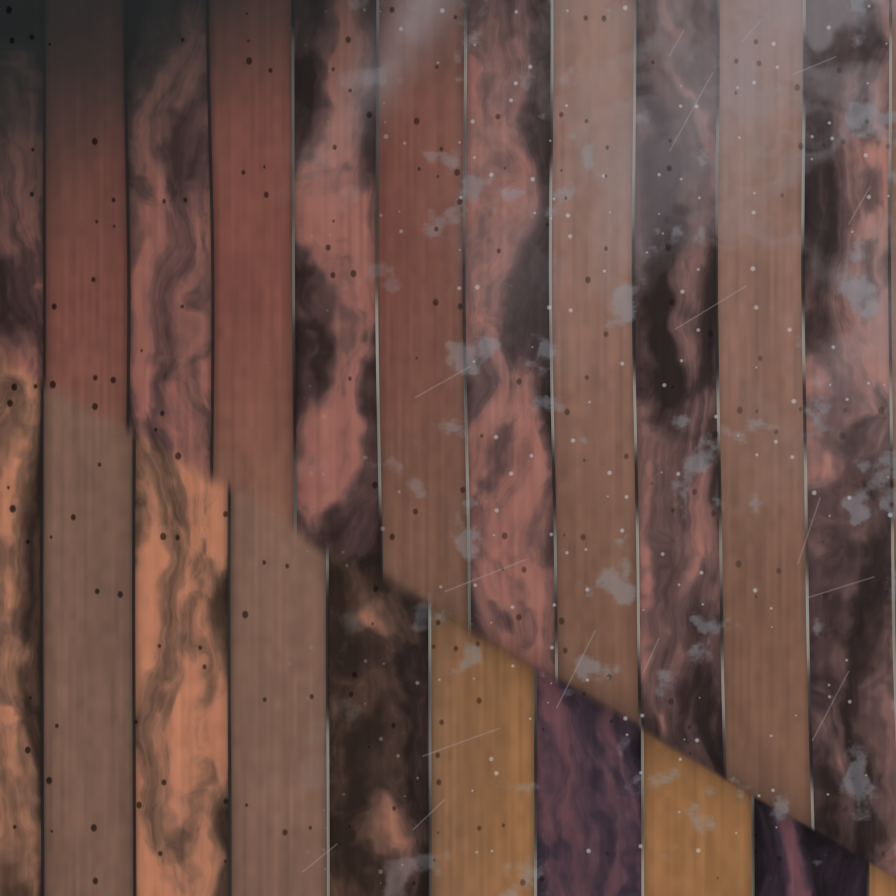
Reproduce this texture procedurally as a WebGL 1 fragment shader.

```glsl
precision highp float;
uniform vec2 u_resolution;

const float PI = 3.14159265;

float hash(vec2 p) {
  return fract(sin(dot(p, vec2(127.1, 311.7))) * 43758.5453);
}

float noise(vec2 p) {
  vec2 i = floor(p), f = fract(p);
  f = f * f * (3.0 - 2.0 * f);
  return mix(mix(hash(i), hash(i + vec2(1.0, 0.0)), f.x),
             mix(hash(i + vec2(0.0, 1.0)), hash(i + 1.0), f.x), f.y);
}

float fbm(vec2 p) {
  float sum = 0.0, amp = 0.5;
  for (int i = 0; i < 5; i++) {
    sum += amp * noise(p);
    p = p * 2.03 + 7.3;
    amp *= 0.5;
  }
  return sum;
}

// Alternating light and dark boards; pos counts boards, width is one board
vec3 boards(vec2 p, float pos, float width, vec3 lightWood, vec3 darkWood, float aa) {
  float id = floor(pos);
  float isLight = smoothstep(-1.0, 1.0, sin(PI * pos) * width / (PI * aa));

  // Long flowing figure on dark boards, fine grain on all
  vec2 warp = vec2(fbm(p * vec2(7.0, 5.0)), fbm(p * 6.0 + 20.0)) - 0.5;
  float figure = fbm(p * vec2(24.0, 3.5) + warp * 3.5 + id * 5.7);
  float grain = noise(p * vec2(230.0, 9.0) + id * 3.1) * 0.6
              + noise(p * vec2(110.0, 70.0)) * 0.4;
  vec3 figured = darkWood * mix(0.45, 1.65, smoothstep(0.25, 0.72, figure));
  figured += vec3(0.13, 0.05, 0.02) * smoothstep(0.52, 0.72, figure);
  vec3 plain = lightWood * (0.9 + 0.2 * figure);
  vec3 col = mix(figured, plain, isLight);
  col *= 0.9 + 0.2 * grain + 0.1 * (hash(vec2(id, 4.0)) - 0.5);

  // Joints: dark gaps on the left, pale worn filler further right
  float edge = floor(pos + 0.5);
  float dist = abs(pos - edge) * width;
  float wear = noise(vec2(edge * 9.1, p.y * 13.0));
  float line = 1.0 - smoothstep(0.0009, 0.0012 + aa, dist);
  float shade = exp(-dist * 230.0) * mix(0.55, 0.2, p.x);
  float pale = smoothstep(0.22, 0.4, p.x) * smoothstep(0.25, 0.7, wear);
  col *= 1.0 - shade;
  vec3 gap = mix(vec3(0.10, 0.10, 0.10), vec3(0.60, 0.62, 0.58), pale);
  return mix(col, gap, line * mix(0.75, 0.4 + 0.5 * wear, pale));
}

// Sparse marks, one per cell, with given density and radius in cells
float specks(vec2 p, float density, float radius, float soft) {
  vec2 cell = floor(p);
  vec2 center = 0.3 + 0.4 * vec2(hash(cell + 3.7), hash(cell + 8.2));
  float size = radius * (0.4 + hash(cell + 1.9));
  float mark = 1.0 - smoothstep(size - soft, size + soft, length(fract(p) - center));
  return mark * step(1.0 - density, hash(cell));
}

// Thin slanted scratches
float scratches(vec2 p, float aa) {
  float sum = 0.0;
  for (int i = 0; i < 16; i++) {
    float k = float(i);
    vec2 start = vec2(0.3 + 0.7 * hash(vec2(k, 1.0)), hash(vec2(k, 2.0)));
    float angle = 0.3 + 1.1 * hash(vec2(k, 3.0));
    vec2 dir = vec2(cos(angle), sin(angle));
    vec2 d = p - start;
    float t = clamp(dot(d, dir), 0.0, 0.03 + 0.07 * hash(vec2(k, 5.0)));
    sum += 1.0 - smoothstep(0.0003, 0.0004 + aa, length(d - dir * t));
  }
  return min(sum, 1.0);
}

void main() {
  vec2 p = gl_FragCoord.xy / u_resolution;
  float aa = 1.2 / min(u_resolution.x, u_resolution.y);
  float wobble = 0.12 * (noise(p * vec2(5.0, 3.0)) - 0.5);

  // Upper boards: even widths with a slight lean
  float upperWidth = 0.0945;
  float upperPos = (p.x - 0.0456 - 0.012 * (1.0 - p.y) * p.x) / upperWidth + wobble;
  vec3 upperLight = mix(vec3(0.46, 0.27, 0.23), vec3(0.55, 0.40, 0.34), smoothstep(0.4, 0.68, p.x));
  upperLight = mix(vec3(0.48, 0.34, 0.27), upperLight, smoothstep(0.3, 0.7, p.y));
  vec3 upperDark = mix(vec3(0.25, 0.17, 0.16), vec3(0.31, 0.23, 0.22), p.x);
  vec3 upper = boards(p, upperPos, upperWidth, upperLight, upperDark, aa);

  // Lower boards: widths grow to the right
  float root = sqrt(0.01032 + 0.0068 * (p.x - 0.0456));
  float lowerPos = (root - 0.1016) / 0.0034 + 0.3 * wobble;
  float warm = smoothstep(0.36, 0.62, p.x);
  vec3 lowerLight = mix(vec3(0.46, 0.34, 0.28), vec3(0.61, 0.42, 0.26), warm);
  vec3 lowerDark = mix(vec3(0.34, 0.24, 0.19), vec3(0.17, 0.13, 0.16), warm);
  vec3 lower = boards(p, lowerPos, 2.0 * root * 0.5, lowerLight, lowerDark, aa);

  // Diagonal seam, soft on the left and crisp on the right
  float seam = p.y - (0.6 - 0.58 * p.x) + 0.025 * (noise(p * 14.0) - 0.5) * (1.0 - p.x);
  float blur = mix(0.012, 0.002, smoothstep(0.4, 0.9, p.x)) + aa;
  vec3 col = mix(lower, upper, smoothstep(-blur, blur, seam));
  col *= 1.0 - 0.3 * exp(-abs(seam) * 55.0) * smoothstep(0.3, 0.6, p.x);

  // Shadowed top left corner
  col = mix(col, vec3(0.10, 0.12, 0.12), 0.85 * smoothstep(0.68, 1.05, p.y - 0.45 * p.x + 0.12 * fbm(p * 6.0)));

  // Cloudy reflection and slanted glare near the top
  float cloud = fbm(p * vec2(7.0, 6.0) + 2.0 * fbm(p * 9.0));
  float haze = smoothstep(0.2, 0.95, p.x) * smoothstep(0.25, 0.95, p.y);
  col = mix(col, vec3(0.58, 0.56, 0.58), haze * (0.08 + 0.6 * smoothstep(0.38, 0.75, cloud)));
  float beam = p.x - 0.46 - 0.55 * (p.y - 0.97);
  float glare = exp(-beam * beam * 700.0) * smoothstep(0.74, 1.0, p.y);
  col = mix(col, vec3(0.64, 0.62, 0.64), glare * (0.25 + 0.7 * cloud));
  col = mix(col, vec3(0.46, 0.44, 0.46), 0.09);

  // Dust, stains, nicks and scratches
  float dusty = smoothstep(0.25, 0.6, p.x);
  float stain = smoothstep(0.63, 0.75, fbm(p * 23.0 + 4.0));
  col = mix(col, vec3(0.55, 0.57, 0.60), dusty * 0.45 * stain);
  col = mix(col, vec3(0.70, 0.72, 0.74), dusty * 0.65 * specks(p * 48.0, 0.13, 0.09, 48.0 * aa));
  col *= 1.0 - 0.6 * specks(p * vec2(42.0, 34.0) + 9.0, 0.14, 0.10, 42.0 * aa) * (1.0 - 0.7 * p.x);
  col = mix(col, vec3(0.62, 0.60, 0.60), 0.3 * scratches(p, aa));

  gl_FragColor = vec4(col, 1.0);
}
```
